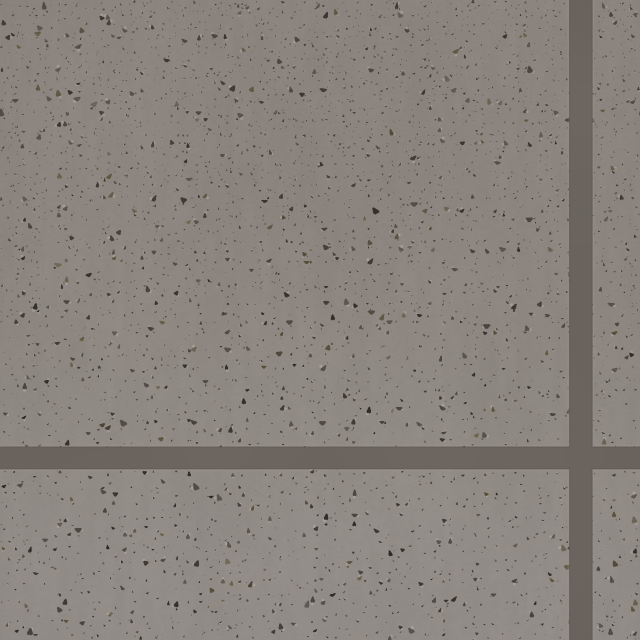
Give the GLSL for this texture, as a Shadertoy shader.

```glsl
// Speckled mineral ceiling panel crossed by a flat grey metal grid.

const vec2  REPEATS      = vec2(1.0);            // panels across and down
const vec2  BAR_CENTRE   = vec2(0.9076, 0.2845); // within one repeat
const vec2  BAR_HALF     = vec2(0.0183, 0.0178);
const float EDGE_WIDTH   = 0.0016;
const vec3  PANEL_TOP    = vec3(0.548, 0.522, 0.499);
const vec3  PANEL_BOTTOM = vec3(0.572, 0.551, 0.530);
const vec3  BAR_COLOR    = vec3(0.420, 0.393, 0.370);
const vec3  EDGE_DARK    = vec3(0.350, 0.325, 0.300);
const vec3  RIM_LIGHT    = vec3(0.610, 0.590, 0.565);
const vec3  PIT_BLACK    = vec3(0.150, 0.135, 0.110);
const vec3  PIT_OLIVE    = vec3(0.340, 0.300, 0.190);
const vec3  CHIP_LIGHT   = vec3(0.700, 0.685, 0.660);
const float PIT_CELLS    = 60.0;
const float FINE_CELLS   = 92.0;
const float MOTTLE       = 0.014;
const float GRAIN        = 0.012;

float hash(vec2 p) {
    return fract(sin(dot(p, vec2(127.1, 311.7))) * 43758.5453);
}

vec2 hash2(vec2 p) {
    return vec2(hash(p), hash(p + 57.3));
}

// Value noise that wraps after the given number of cells.
float noise(vec2 p, vec2 period) {
    vec2 i = floor(p), f = fract(p);
    f = f * f * (3.0 - 2.0 * f);
    vec2 a = mod(i, period), b = mod(i + 1.0, period);
    return mix(mix(hash(a), hash(vec2(b.x, a.y)), f.x),
               mix(hash(vec2(a.x, b.y)), hash(b), f.x), f.y);
}

float fill(float d, float px) {
    return 1.0 - smoothstep(-0.7 * px, 0.7 * px, d);
}

// One jittered pit per cell: irregular ellipse with a pale chip beside it.
vec3 addPits(vec3 color, vec2 uv, float cells, float density,
             float rMin, float rMax, float strength, float px) {
    vec2 home = floor(uv * cells);
    for (int y = -1; y <= 1; y++)
    for (int x = -1; x <= 1; x++) {
        vec2 cell = home + vec2(x, y);
        vec2 id = mod(cell, cells) + cells;
        if (hash(id + 3.7) > density) continue;
        vec2 offset = uv - (cell + 0.1 + 0.8 * hash2(id)) / cells;
        float size = hash(id + 11.9);
        float radius = mix(rMin, rMax, pow(size, 4.0));
        float angle = 6.2832 * hash(id + 23.1);
        float c = cos(angle), s = sin(angle);
        vec2 q = mat2(c, -s, s, c) * offset;
        q *= vec2(mix(0.7, 1.0, hash(id + 31.3)), mix(1.0, 1.6, hash(id + 41.7)));
        float wobble = 1.0 + 0.18 * sin(3.0 * atan(q.y, q.x + 1e-6) + angle);

        vec2 chipAt = vec2(cos(angle * 3.0), sin(angle * 3.0)) * radius * 1.3;
        float chip = fill(length(offset - chipAt) - radius * 0.6, px);
        color = mix(color, CHIP_LIGHT, chip * 0.6 * strength * step(0.45, hash(id + 53.9)));

        float olive = smoothstep(0.45, 1.0, hash(id + 67.1));
        float opacity = strength * mix(0.5, 1.0, hash(id + 71.3));
        float pit = fill(length(q) - radius * wobble, px);
        color = mix(color, mix(PIT_BLACK, PIT_OLIVE, olive), pit * opacity);
    }
    return color;
}

void mainImage(out vec4 fragColor, in vec2 fragCoord) {
    vec2 uv = fract(fragCoord / iResolution.xy * REPEATS);
    float px = REPEATS.y / iResolution.y;

    // Panel: soft vertical shading, cloudy streaks and fine grain
    vec3 color = mix(PANEL_BOTTOM, PANEL_TOP, smoothstep(0.05, 0.75, uv.y));
    float cloud = noise(uv * vec2(9.0, 5.0), vec2(9.0, 5.0)) - 0.5;
    float streak = noise(uv * vec2(70.0, 18.0), vec2(70.0, 18.0)) - 0.5;
    float grain = noise(uv * 240.0, vec2(240.0)) - 0.5;
    color += MOTTLE * (cloud + streak) + GRAIN * grain;

    // Pits: sparse and bold everywhere, with fine ones crowding the top
    float high = smoothstep(0.2, 0.95, uv.y);
    color = addPits(color, uv, FINE_CELLS, mix(0.12, 0.50, high), 0.0007, 0.0018, 0.65, px);
    color = addPits(color, uv, PIT_CELLS, 0.66, 0.0012, 0.0044, mix(0.95, 0.85, high), px);

    // Grid: signed distance to the nearest wrapped bar in each direction
    vec2 across = abs(fract(uv - BAR_CENTRE + 0.5) - 0.5) - BAR_HALF;
    float bar = min(across.x, across.y);
    float rim = fill(abs(bar - EDGE_WIDTH) - 0.5 * EDGE_WIDTH, px);
    color = mix(color, RIM_LIGHT, 0.35 * rim);
    vec3 metal = BAR_COLOR + 0.016 * (noise(uv * 6.0, vec2(6.0)) - 0.5);
    float edge = fill(abs(bar + 0.5 * EDGE_WIDTH) - 0.5 * EDGE_WIDTH, px);
    metal = mix(metal, EDGE_DARK, 0.45 * edge);
    color = mix(color, metal, fill(bar, px));

    fragColor = vec4(color, 1.0);
}
```
